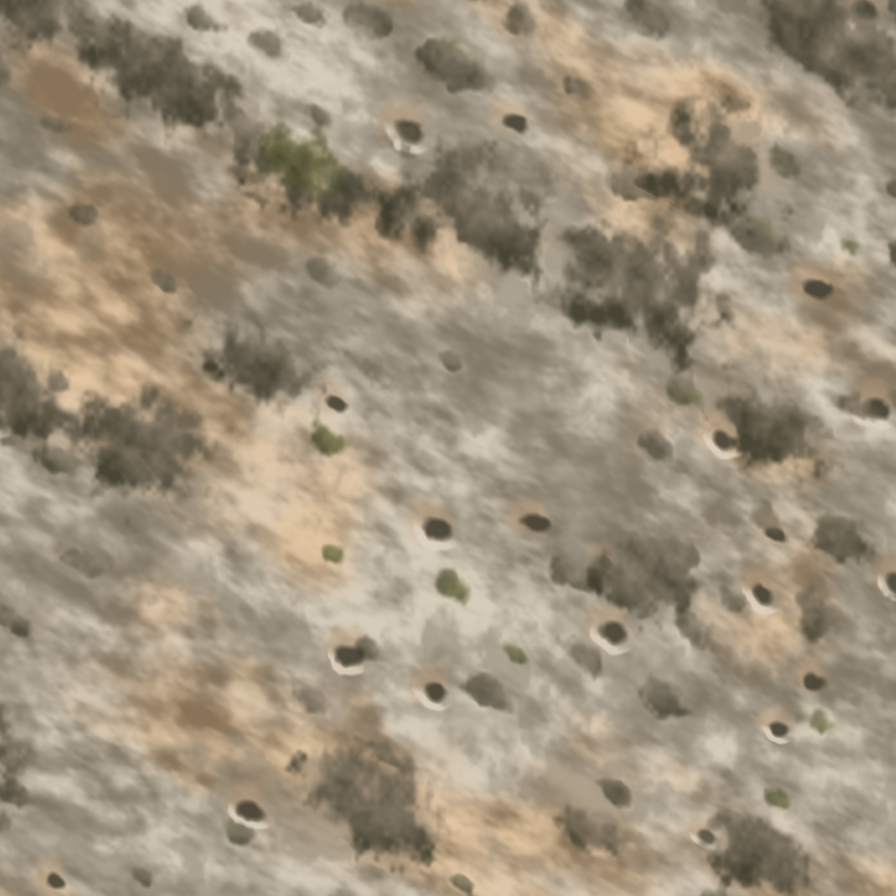
Give the GLSL for this texture, as a Shadertoy shader.

```glsl
// Dry sandy hillside seen from afar, with blurred scrub, tufts and small burrows

float hash(vec2 p) {
    vec3 h = fract(vec3(p.xyx) * 0.1031);
    h += dot(h, h.yzx + 33.33);
    return fract((h.x + h.y) * h.z);
}

vec2 hash2(vec2 p) {
    return vec2(hash(p + 17.3), hash(p + 71.9));
}

float noise(vec2 p) {
    vec2 i = floor(p), f = fract(p);
    f = f * f * (3.0 - 2.0 * f);
    return mix(mix(hash(i), hash(i + vec2(1, 0)), f.x),
               mix(hash(i + vec2(0, 1)), hash(i + vec2(1, 1)), f.x), f.y);
}

float fbm(vec2 p) {
    float sum = 0.0, amp = 0.54;
    for (int i = 0; i < 3; i++) {
        sum += amp * noise(p);
        p = p * 2.03 + 19.7;
        amp *= 0.57;
    }
    return sum / 1.02;
}

// Scattered ragged ellipses: x = cover, y = height within the plant, z = random kind
vec3 scrub(vec2 q, float cells, float chance, float radius, float ragged) {
    vec3 best = vec3(0);
    vec2 g = q * cells;
    for (int y = -1; y <= 1; y++)
    for (int x = -1; x <= 1; x++) {
        vec2 id = floor(g) + vec2(x, y);
        if (hash(id + cells) > chance) continue;
        vec2 rnd = hash2(id + cells * 3.0);
        float size = radius * mix(0.55, 1.15, rnd.y);
        vec2 d = (g - id - 0.2 - 0.6 * rnd) / (size * vec2(1.35 + 0.5 * rnd.x, 1.0));
        float cover = 1.0 - smoothstep(0.55, 1.2, length(d) + ragged);
        if (cover > best.x) best = vec3(cover, d.y, hash(id + 5.7));
    }
    return best;
}

// Burrows: x = dark mouth, y = pale crescent below, z = sandy spoil around
vec3 burrows(vec2 q, float wobble) {
    vec3 marks = vec3(0);
    vec2 g = q * 8.0;
    for (int y = -1; y <= 1; y++)
    for (int x = -1; x <= 1; x++) {
        vec2 id = floor(g) + vec2(x, y);
        if (hash(id + 41.0) > 0.36) continue;
        vec2 rnd = hash2(id + 29.0);
        vec2 d = (g - id - 0.2 - 0.6 * rnd) / mix(0.075, 0.125, rnd.x);
        d += wobble;
        float mouth = 1.0 - smoothstep(0.45, 1.1, length(d * vec2(0.75, 1.1)));
        float rim = 1.0 - smoothstep(0.15, 0.5, abs(length(d * vec2(0.8, 1.0)) - 1.2));
        rim *= smoothstep(0.1, 0.9, -d.y) * step(0.35, rnd.y);
        float spoil = 1.0 - smoothstep(0.8, 2.4, length(d + vec2(0.8, -0.3)));
        marks = max(marks, vec3(mouth, rim, spoil));
    }
    return marks;
}

void mainImage(out vec4 fragColor, in vec2 fragCoord) {
    vec2 p = fragCoord / iResolution.y;

    // Slope frame: x runs downhill to the right, y points up across it
    vec2 q = vec2(dot(p, vec2(0.87, -0.5)), dot(p, vec2(0.5, 0.87))) + 7.0;
    q += 0.012 * (vec2(noise(p * 9.0), noise(p * 9.0 + 40.0)) - 0.5);

    float broad = fbm(q * vec2(2.2, 4.0));
    float patches = fbm(q * vec2(9.0, 17.0) + 31.0);
    float grain = fbm(q * vec2(23.0, 44.0));
    float clumps = fbm(p * vec2(42.0, 34.0) + 13.0);

    // Bare ground: pale streaks, warm earth and thin grey litter
    float tone = 0.53 + 0.8 * (broad - 0.5) + 0.6 * (patches - 0.5)
               + 1.15 * (grain - 0.5) + 0.4 * (clumps - 0.5);
    vec3 col = mix(vec3(0.51, 0.47, 0.40), vec3(0.84, 0.80, 0.73), smoothstep(0.0, 1.05, tone));
    float warm = smoothstep(0.48, 0.75, fbm(q * vec2(4.0, 7.0) + 83.0));
    col *= mix(vec3(1), vec3(1.05, 0.96, 0.86), warm);
    float litter = smoothstep(0.5, 0.72, fbm(q * vec2(6.0, 12.0) + 57.0) + 0.5 * (clumps - 0.5));
    col = mix(col, vec3(0.50, 0.47, 0.41), 0.5 * litter);

    // Burrows with sandy spoil and lit rims
    vec3 hole = burrows(q, 0.9 * (clumps - 0.5));
    col = mix(col, vec3(0.75, 0.63, 0.50), 0.5 * hole.z);
    col = mix(col, vec3(0.87, 0.83, 0.76), 0.85 * hole.y);
    col = mix(col, vec3(0.25, 0.24, 0.19), 0.85 * hole.x);

    // Small tufts, then large bushes: grey brown tops, dark lower edges, some green
    float ragged = 1.1 * (patches - 0.5) + 1.3 * (clumps - 0.5);
    for (int layer = 0; layer < 2; layer++) {
        bool large = layer == 1;
        vec3 bush = large ? scrub(q, 5.0, 0.6, 0.30, ragged)
                          : scrub(q, 12.0, 0.42, 0.22, ragged);
        float light = 0.52 + 0.32 * bush.y + 1.1 * (clumps - 0.5) + 0.5 * (grain - 0.5);
        vec3 leaf = mix(vec3(0.26, 0.25, 0.19), vec3(0.55, 0.50, 0.43), clamp(light, 0.0, 1.0));
        float green = smoothstep(0.6, 0.95, bush.z) * smoothstep(0.35, 0.65, patches);
        leaf = mix(leaf, leaf * vec3(0.92, 1.02, 0.72), green);
        col = mix(col, leaf, bush.x * (large ? 0.92 : 0.75));
    }

    fragColor = vec4(col, 1.0);
}
```
